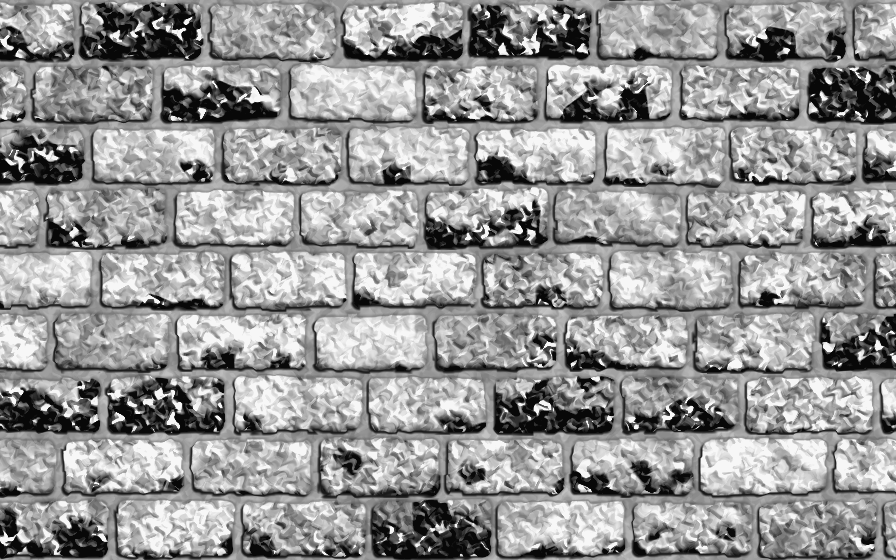
Reproduce this texture procedurally as a WebGL 2 fragment shader.

```glsl
#version 300 es
precision highp float;

uniform vec2 u_resolution;
out vec4 fragColor;

const float BRICK_PITCH = 0.2295;
const float ROWS = 9.0;

float hash(vec2 p) {
  vec3 q = fract(vec3(p.xyx) * 0.1031);
  q += dot(q, q.yzx + 33.33);
  return fract((q.x + q.y) * q.z);
}

// Cellular noise: random cell tones blended by distance to each cell point
float cells(vec2 p) {
  vec2 base = floor(p);
  float sum = 0.0, total = 0.0;
  for (int y = -1; y <= 1; y++) {
    for (int x = -1; x <= 1; x++) {
      vec2 id = base + vec2(x, y);
      vec2 toPoint = id + vec2(hash(id + 7.3), hash(id + 41.7)) - p;
      float weight = exp(-11.0 * dot(toPoint, toPoint));
      sum += weight * hash(id + 113.0);
      total += weight;
    }
  }
  return sum / total;
}

// Curled, pitted stone surface
float grain(vec2 p) {
  p += 0.0035 * sin(p.yx * vec2(210.0, 180.0) + 2.0 * sin(p * 95.0));
  return 0.6 * cells(p * 62.0) + 0.4 * cells(p * 118.0 + 19.0);
}

float roundBox(vec2 p, vec2 halfSize, float radius) {
  vec2 q = abs(p) - halfSize + radius;
  return length(max(q, 0.0)) + min(max(q.x, q.y), 0.0) - radius;
}

// Uneven position of a vertical joint, in brick pitches
float joint(float i, float row) {
  return i + 0.07 * (hash(vec2(i + 20.0, row * 3.0 + 5.0)) - 0.5);
}

void main() {
  vec2 p = gl_FragCoord.xy / u_resolution.y;
  float pixel = 1.0 / u_resolution.y;

  // Courses, slightly wavy, each staggered by about half a brick
  float y = p.y + 0.0018 * sin(p.x * 9.0 + p.y * 23.0);
  float row = floor(y * ROWS);
  float offset = 0.05 + 0.0077 * (8.0 - row) + 0.09 * (1.0 - mod(row, 2.0));
  float u = (p.x - offset) / BRICK_PITCH;
  float i = floor(u);
  i += step(joint(i + 1.0, row), u) - step(u, joint(i, row));
  float left = joint(i, row), right = joint(i + 1.0, row);
  vec2 id = vec2(i + 20.0, row + 3.0);

  // Brick outline and its shadow toward the lower left
  vec2 local = vec2((u - 0.5 * (left + right)) * BRICK_PITCH, y - (row + 0.5) / ROWS);
  local.y += local.x * 0.03 * (hash(id + 61.0) - 0.5);
  vec2 halfSize = vec2(0.5 * (right - left) * BRICK_PITCH - 0.0085,
                       0.0475 + 0.003 * (hash(id + 29.0) - 0.5));
  float rough = 0.007 * (cells(p * 45.0 + 31.0) - 0.5);
  float brickDist = roundBox(local, halfSize, 0.013) + rough;
  float shadowDist = roundBox(local + vec2(0.0038, 0.0042), halfSize, 0.012) + rough;

  // Stone tone with small relief lit from the upper right
  float pits = grain(p);
  float relief = pits - grain(p - vec2(0.004, 0.005));
  float blotch = cells(p * 19.0 + 53.0);
  float tone = 0.74 + 0.2 * (hash(id + 83.0) - 0.5) + 0.3 * (blotch - 0.5);
  float coarseness = mix(0.45, 1.0, hash(id + 17.0));
  tone += coarseness * (0.75 * (pits - 0.5) + 0.45 * relief);

  // Soot gathers at the foot of some bricks and covers a few
  float height = local.y / halfSize.y * 0.5 + 0.5;
  float heat = 1.15 * pow(hash(id + 149.0), 3.0);
  float soot = smoothstep(0.05, 0.42, heat - 0.85 * height + 1.1 * (blotch - 0.5));
  float sootTone = 0.1 + 1.1 * (pits - 0.5) + 0.6 * relief
                 + 0.5 * smoothstep(0.68, 0.8, pits);
  tone = mix(tone, sootTone, 0.92 * soot);

  // Worn, rounded rim
  float rim = smoothstep(-0.011, 0.0, brickDist);
  tone -= rim * mix(0.3, 0.04, smoothstep(0.0, 0.6, height));

  // Mortar, contact shadow, then brick
  float mortar = 0.63 + 0.22 * (pits - 0.5) + 0.12 * (blotch - 0.5);
  mortar *= mix(0.78, 1.0, smoothstep(0.0, 0.007, brickDist));
  float shade = mix(0.1, mortar, smoothstep(-0.0012 - pixel, 0.0012 + pixel, shadowDist));
  shade = mix(tone, shade, smoothstep(-pixel, pixel, brickDist));

  fragColor = vec4(vec3(clamp(shade, 0.03, 0.97)), 1.0);
}
```
